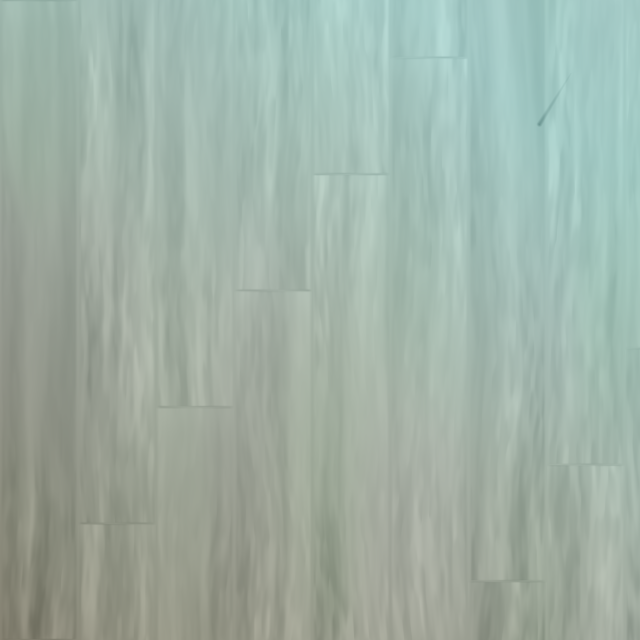
A Shadertoy shader for this texture:

```glsl
// Pale vertical wood planks with soft grain under a warm-to-teal light gradient.
#define PLANK_WIDTH 0.122
#define JOINT_STEP 0.182
#define STREAK_GAIN 0.062
#define GRAIN_GAIN 0.044
#define FIBRE_GAIN 0.034
#define JOINT_DARK 0.035
#define WARM vec3(0.55, 0.54, 0.47)
#define MID vec3(0.64, 0.69, 0.64)
#define COOL vec3(0.635, 0.79, 0.77)

vec3 hash3(vec2 p) {
    vec3 q = fract(vec3(p.xyx) * vec3(0.1031, 0.1030, 0.0973));
    q += dot(q, q.yxz + 33.33);
    return fract((q.xxy + q.yzz) * q.zyx);
}

// Soft cellular noise: nearby cell tones blended by distance, in -1..1.
float softCells(vec2 p) {
    vec2 cell = floor(p);
    float tone = 0.0, total = 0.0;
    for (int j = -1; j <= 1; j++)
    for (int i = -1; i <= 1; i++) {
        vec2 id = cell + vec2(i, j);
        vec3 h = hash3(id + 57.0);
        vec2 d = id + 0.15 + 0.7 * h.xy - p;
        float reach = max(0.0, 1.0 - dot(d, d) / 1.33);
        float weight = reach * reach * reach + 1e-5;
        tone += weight * (2.0 * h.z - 1.0);
        total += weight;
    }
    return tone / total;
}

// Diagonal light, warm at lower left and teal at upper right.
vec3 lightColor(vec2 uv) {
    float t = 0.38 * uv.x + 0.62 * uv.y;
    t += 0.02 * sin(7.0 * uv.x + 2.0 * uv.y) + 0.012 * sin(13.0 * uv.x - 4.0 * uv.y);
    vec3 color = mix(WARM, MID, clamp(t / 0.45, 0.0, 1.0));
    color = mix(color, COOL, clamp((t - 0.45) / 0.4, 0.0, 1.0));
    return color * mix(0.95, 1.0, smoothstep(0.0, 0.3, uv.x));
}

// Short tapering mark; returns its darkness.
float scratch(vec2 uv, vec2 a, vec2 b) {
    vec2 ab = b - a;
    float along = clamp(dot(uv - a, ab) / dot(ab, ab), 0.0, 1.0);
    float dist = length(uv - a - ab * along);
    float width = mix(0.0055, 0.002, along);
    return (1.0 - smoothstep(0.0, width, dist)) * mix(1.0, 0.12, sqrt(along));
}

void mainImage(out vec4 fragColor, in vec2 fragCoord) {
    vec2 uv = fragCoord / iResolution.xy;

    // Plank layout with joints climbing from column to column.
    float column = floor(uv.x / PLANK_WIDTH);
    float across = fract(uv.x / PLANK_WIDTH);
    float run = uv.y - JOINT_STEP * column;
    float row = floor(run);
    float edge = min(across, 1.0 - across) * PLANK_WIDTH;
    float joint = fract(run + 0.5) - 0.5;
    vec3 plank = hash3(vec2(column, row) + 11.0);

    // Grain bends slightly, more strongly near the bottom.
    float bend = 0.005 * sin(5.0 * uv.y + 6.3 * plank.x)
               + 0.002 * sin(17.0 * uv.y + 20.0 * uv.x);
    float lower = 1.0 - smoothstep(0.0, 0.4, uv.y);
    bend += lower * (plank.y - 0.3) * 0.15 * uv.y;
    vec2 wood = vec2(uv.x + bend, uv.y) + floor(plank.xy * 40.0);

    float streak = softCells(wood * vec2(27.0, 1.6))
                 + 0.5 * softCells(wood * vec2(58.0, 2.6) + 9.0);
    float grain = softCells(wood * vec2(85.0, 6.0) + 31.0);
    float fibre = softCells(wood * vec2(170.0, 26.0) + 73.0);
    float patchy = 0.6 + 0.5 * softCells(wood * vec2(9.0, 5.0) + 5.0) + 0.3 * lower;

    float tone = STREAK_GAIN * 0.7 * streak
               + patchy * (GRAIN_GAIN * grain + FIBRE_GAIN * fibre);
    tone *= smoothstep(0.0, 0.006, edge) * smoothstep(0.0, 0.003, abs(joint));
    tone += 0.022 * (plank.z - 0.5) * smoothstep(0.0, 0.005, edge);

    // Faint butt joint, with a paler lip just below it.
    float jointLine = 1.0 - smoothstep(0.0005, 0.004, abs(joint));
    float lip = smoothstep(-0.05, -0.004, joint) * (1.0 - smoothstep(-0.004, 0.0, joint));
    float wear = 0.65 + 0.35 * sin(uv.x * 70.0 + 6.3 * plank.x);
    tone += 0.01 * lip - JOINT_DARK * wear * jointLine * smoothstep(0.0, 0.008, edge);
    tone -= 0.16 * scratch(uv, vec2(0.843, 0.806), vec2(0.892, 0.885));

    // Light with a slight rosy or green tint in broad patches.
    float tint = softCells(uv * vec2(9.0, 3.0) + 3.0);
    vec3 color = lightColor(uv) + tone * vec3(1.05, 1.0, 0.98);
    color += 0.012 * tint * vec3(0.6, -0.7, 0.5);
    fragColor = vec4(clamp(color, 0.0, 1.0), 1.0);
}
```
